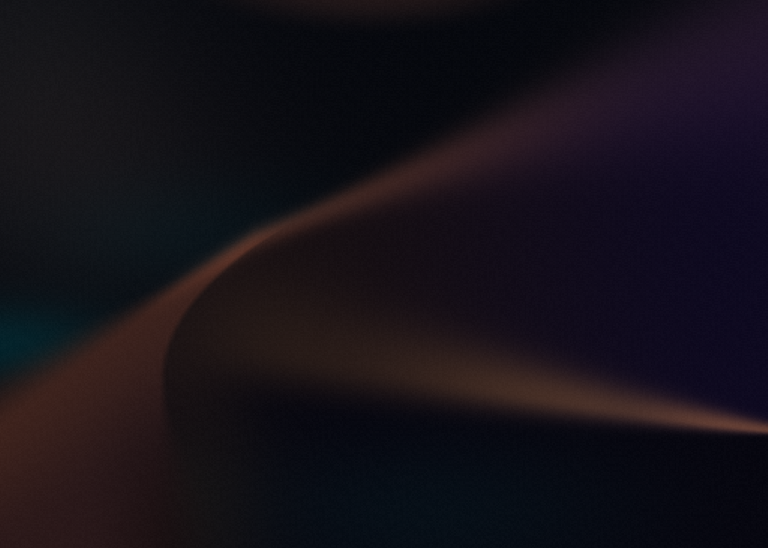
Give the GLSL for this background, as a Shadertoy shader.

```glsl
// Dark folded silk: a copper ridge, a golden lower crease and faint teal and violet glows.

float hash(vec2 p) {
    return fract(sin(dot(p, vec2(127.1, 311.7))) * 43758.5453);
}

// Soft elliptical glow, 1 at its centre
float glow(vec2 p, vec2 centre, vec2 radius) {
    vec2 d = (p - centre) / radius;
    return exp(-dot(d, d));
}

// Bell profile with separate widths on the positive and negative side
float bell(float d, float above, float below) {
    float t = d / (d > 0.0 ? above : below);
    return exp(-t * t);
}

// Smooth step centred on zero
float softEdge(float d, float width) {
    return smoothstep(-width, width, d);
}

// Height of the diagonal ridge
float ridgeHeight(float x) {
    return 0.377 + 0.57 * x - 0.28 * max(0.33 - x, 0.0);
}

// Horizontal place of the fold that drops from the ridge
float foldPlace(float y) {
    float rise = max(y - 0.31, 0.0);
    return 0.212 + 2.05 * rise * rise + 0.03 * smoothstep(0.0, 0.31, 0.31 - y);
}

// Lower rim of the golden crease
float creaseHeight(float x) {
    return 0.207 + 0.16 * pow(max(1.0 - x, 0.0), 1.3);
}

vec3 backdrop(vec2 p) {
    vec3 c = vec3(0.025, 0.033, 0.055);
    c += vec3(0.052, 0.036, 0.030) * glow(p, vec2(0.10, 0.68), vec2(0.23, 0.25));
    c += vec3(0.045, 0.042, 0.035) * glow(p, vec2(0.0, 0.95), vec2(0.22, 0.30));
    c += vec3(-0.02, 0.095, 0.105) * glow(p, vec2(0.0, 0.37), vec2(0.15, 0.075));
    c += vec3(-0.01, 0.026, 0.030) * glow(p, vec2(0.25, 0.57), vec2(0.20, 0.11));
    // Shallow bowl of warm light at the top
    float bowl = length((p - vec2(0.48, 1.06)) / vec2(0.25, 0.12));
    c += vec3(0.105, 0.057, 0.040) * (1.0 - smoothstep(0.45, 1.08, bowl));
    return c;
}

vec3 leftSheet(vec2 p, float depth) {
    vec3 c = mix(vec3(0.235, 0.135, 0.115), vec3(0.145, 0.088, 0.100),
                 smoothstep(0.0, 0.30, depth));
    c += vec3(0.025, 0.010, 0.0) * glow(p, vec2(0.0, 0.08), vec2(0.16, 0.25));
    return c * (1.0 - 0.35 * smoothstep(0.10, 0.25, p.x) * smoothstep(0.35, 0.0, p.y));
}

vec3 innerSheet(vec2 p) {
    vec3 c = mix(vec3(0.085, 0.058, 0.070), vec3(0.055, 0.038, 0.125),
                 smoothstep(0.35, 1.0, p.x));
    return c + vec3(0.025, 0.020, 0.010) * glow(p, vec2(0.27, 0.38), vec2(0.14, 0.16));
}

vec3 lowerHollow(vec2 p) {
    vec3 c = vec3(0.027, 0.024, 0.060);
    c += vec3(0.0, 0.036, 0.032) * glow(p, vec2(0.56, 0.06), vec2(0.26, 0.14));
    c += vec3(0.060, 0.046, 0.014) * glow(p, vec2(0.23, 0.10), vec2(0.11, 0.27));
    return c;
}

void mainImage(out vec4 fragColor, in vec2 fragCoord) {
    vec2 p = fragCoord / iResolution.xy;
    float rightward = max(p.x - 0.38, 0.0);
    float leftward = max(0.22 - p.x, 0.0);

    // Inner sheet and the hollow beneath its crease
    float creaseOffset = p.y - creaseHeight(p.x);
    float spread = max(1.0 - p.x, 0.0);
    float rimWidth = 0.006 + 0.085 * spread;
    float hollow = softEdge(-creaseOffset, rimWidth) * smoothstep(0.20, 0.36, p.x);
    vec3 inside = mix(innerSheet(p), lowerHollow(p), hollow);
    inside = mix(inside, lowerHollow(p), smoothstep(0.34, 0.12, p.y) * smoothstep(0.40, 0.24, p.x));

    // Light along the crease, thin on the right and wide on the left
    float peak = 0.008 + 0.095 * spread;
    float creaseLight = bell(creaseOffset - peak, 0.014 + 0.16 * spread, 0.007 + 0.085 * spread);
    vec3 gold = mix(vec3(0.065, 0.044, 0.020), vec3(0.220, 0.145, 0.050),
                    smoothstep(0.40, 0.78, p.x));
    gold = mix(gold, vec3(0.330, 0.205, 0.080), smoothstep(0.80, 0.96, p.x));
    inside += gold * creaseLight * smoothstep(0.20, 0.45, p.x);

    // Fold between the left and inner sheets
    float ridgeOffset = p.y - ridgeHeight(p.x);
    float foldWidth = 0.006 + 0.05 * smoothstep(0.30, 0.0, p.y);
    float fold = softEdge(p.x - foldPlace(p.y), foldWidth);
    fold = max(fold, smoothstep(0.30, 0.40, p.x));
    vec3 sheet = mix(leftSheet(p, -ridgeOffset), inside, fold);

    // Sheets in front of the backdrop
    float edgeWidth = 0.018 + 0.26 * leftward + 0.28 * rightward;
    vec3 color = mix(backdrop(p), sheet, softEdge(-ridgeOffset, edgeWidth));

    // Ridge light fades from copper to violet
    float bandWidth = 0.020 + 0.30 * pow(rightward, 1.6);
    float band = bell(ridgeOffset, bandWidth, bandWidth * 1.2);
    vec3 ridgeColor = mix(vec3(0.180, 0.095, 0.060), vec3(0.085, 0.045, 0.065),
                          smoothstep(0.45, 0.88, p.x));
    color += ridgeColor * band * smoothstep(0.16, 0.34, p.x);

    // Fine grain
    float grain = hash(floor(p * vec2(512.0, 366.0))) - 0.5;
    fragColor = vec4(max(color + 0.016 * grain, 0.0), 1.0);
}
```
